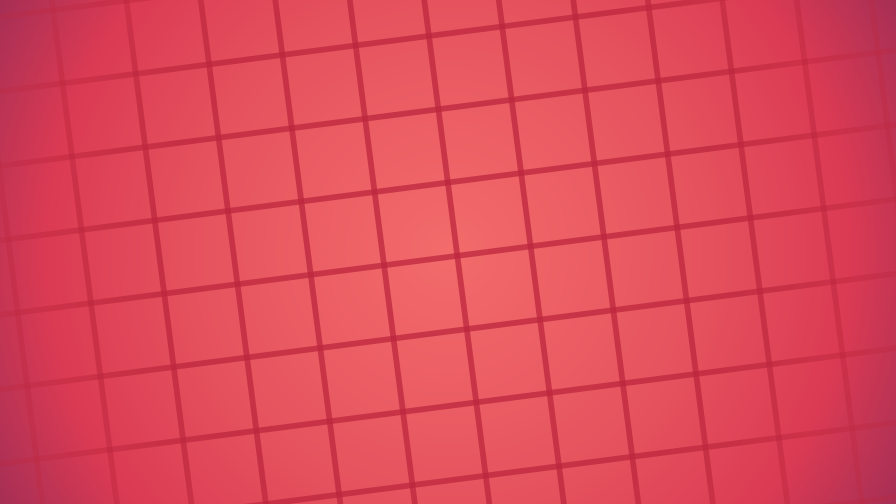
Give the GLSL for this background, as a Shadertoy shader.

```glsl
const vec3 CENTER_COLOR = vec3(0.953, 0.420, 0.420);
const vec3 MIDDLE_COLOR = vec3(0.900, 0.325, 0.368);
const vec3 OUTER_COLOR = vec3(0.858, 0.228, 0.325);
const vec3 CORNER_COLOR = vec3(0.640, 0.180, 0.330);
const vec3 LINE_COLOR = vec3(0.740, 0.150, 0.240);

// Lengths are fractions of the canvas height
const float MIDDLE_RADIUS = 0.50;
const float OUTER_RADIUS = 0.80;
const float CORNER_RADIUS = 1.03;
const vec2 GRID_ORIGIN = vec2(0.0185, -0.0076);
const float GRID_ANGLE = 0.1285;
const float CELL_SIZE = 0.1466;
const float LINE_WIDTH = 0.0115;
const float LINE_OPACITY = 0.75;
const float EDGE_OPACITY = 0.25;
const float FADE_START = 0.55;

vec3 radialGlow(float radius) {
    vec3 color = mix(CENTER_COLOR, MIDDLE_COLOR, clamp(radius / MIDDLE_RADIUS, 0.0, 1.0));
    float outer = (radius - MIDDLE_RADIUS) / (OUTER_RADIUS - MIDDLE_RADIUS);
    color = mix(color, OUTER_COLOR, clamp(outer, 0.0, 1.0));
    float corner = (radius - OUTER_RADIUS) / (CORNER_RADIUS - OUTER_RADIUS);
    return mix(color, CORNER_COLOR, clamp(corner, 0.0, 1.0));
}

vec2 rotate(vec2 p, float angle) {
    float c = cos(angle), s = sin(angle);
    return vec2(c * p.x + s * p.y, c * p.y - s * p.x);
}

// Coverage of the two line families, one per component
vec2 gridLines(vec2 p, float pixel) {
    vec2 toLine = abs(mod(p + 0.5 * CELL_SIZE, CELL_SIZE) - 0.5 * CELL_SIZE);
    return clamp((0.5 * LINE_WIDTH - toLine) / pixel + 0.5, 0.0, 1.0);
}

void mainImage(out vec4 fragColor, in vec2 fragCoord) {
    float pixel = 1.0 / iResolution.y;
    vec2 p = (fragCoord - 0.5 * iResolution.xy) * pixel;
    float radius = length(p);
    vec3 color = radialGlow(radius);

    // Translucent lines darken where they cross and fade outward
    vec2 lines = gridLines(rotate(p - GRID_ORIGIN, GRID_ANGLE), pixel);
    float fade = smoothstep(FADE_START, CORNER_RADIUS, radius);
    lines *= mix(LINE_OPACITY, EDGE_OPACITY, fade);
    color = mix(color, LINE_COLOR, lines.x);
    color = mix(color, LINE_COLOR, lines.y);

    fragColor = vec4(color, 1.0);
}
```
